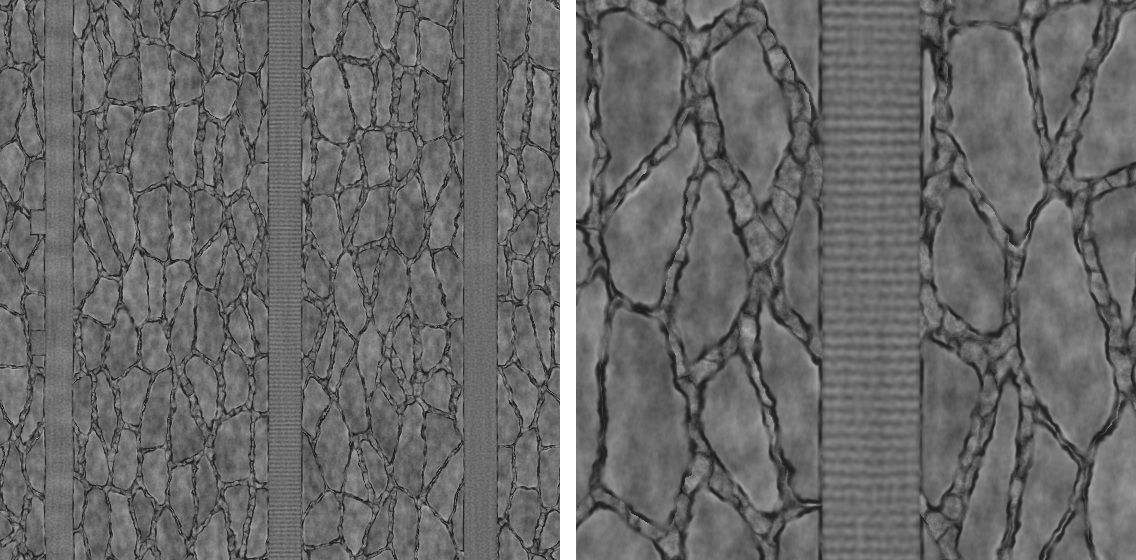
Left, the full canvas; right, a detail of the centre.
This texture map is drawn by a three.js fragment shader. Its source:

```glsl
varying vec2 vUv;

vec2 hash2(vec2 p) {
  vec2 q = vec2(dot(p, vec2(127.1, 311.7)), dot(p, vec2(269.5, 183.3)));
  return fract(sin(q) * 43758.5);
}

// Gradient noise that wraps at the canvas edges
float gradientCorner(vec2 cell, vec2 offset, vec2 frequency) {
  float angle = 6.2832 * hash2(mod(cell, frequency) + 17.0).x;
  return dot(vec2(cos(angle), sin(angle)), offset);
}

float gradientNoise(vec2 uv, vec2 frequency) {
  vec2 p = uv * frequency;
  vec2 i = floor(p);
  vec2 f = p - i;
  vec2 u = f * f * f * (f * (f * 6.0 - 15.0) + 10.0);
  vec2 e = vec2(1.0, 0.0);
  float low = mix(gradientCorner(i, f, frequency), gradientCorner(i + e, f - e, frequency), u.x);
  float high = mix(gradientCorner(i + e.yx, f - e.yx, frequency), gradientCorner(i + 1.0, f - 1.0, frequency), u.x);
  return mix(low, high, u.y);
}

float fbm(vec2 uv, vec2 frequency) {
  float sum = 0.0;
  float amplitude = 0.6;
  for (int i = 0; i < 4; i++) {
    sum += amplitude * gradientNoise(uv, frequency);
    frequency *= 2.0;
    amplitude *= 0.6;
  }
  return sum;
}

// Wrapping Voronoi: xy = offset from centre, z = rounded edge distance, w = random id
vec4 stoneCell(vec2 uv, vec2 grid, float rounding) {
  vec2 p = uv * grid;
  vec2 base = floor(p);
  vec2 nearest = vec2(0.0);
  vec2 nearestId = vec2(0.0);
  float best = 100.0;
  for (int j = -1; j <= 1; j++) {
    for (int i = -1; i <= 1; i++) {
      vec2 id = base + vec2(float(i), float(j));
      vec2 r = id + 0.05 + 0.9 * hash2(mod(id, grid)) - p;
      float d = dot(r, r);
      if (d < best) { best = d; nearest = r; nearestId = id; }
    }
  }
  float closeness = 0.0;
  for (int j = -2; j <= 2; j++) {
    for (int i = -2; i <= 2; i++) {
      vec2 id = base + vec2(float(i), float(j));
      vec2 r = id + 0.05 + 0.9 * hash2(mod(id, grid)) - p;
      vec2 gap = r - nearest;
      if (dot(gap, gap) > 0.0001) {
        float d = dot(0.5 * (r + nearest), gap) / length(gap * grid);
        closeness += exp2(-d / rounding);
      }
    }
  }
  float edge = -rounding * log2(closeness);
  return vec4(-nearest / grid, edge, hash2(mod(nearestId, grid) + 5.0).y);
}

float insideStrip(float x, float left, float right) {
  return min(x - left, right - x);
}

float insideBox(vec2 p, vec2 center, vec2 halfSize) {
  vec2 d = halfSize - abs(p - center);
  return min(d.x, d.y);
}

// Small chips packed between the stones
float rubbleTone(vec2 uv, vec2 warped) {
  vec4 chip = stoneCell(warped, vec2(64.0, 44.0), 0.001);
  float tone = 0.44 + 0.12 * (chip.w - 0.5) + 0.32 * fbm(uv, vec2(130.0, 110.0));
  return tone - 0.17 * (1.0 - smoothstep(0.0, 0.0022, chip.z));
}

// Tilted, creased face of one stone; depth is the distance in from its outline
float stoneTone(vec2 uv, vec4 stone, float depth) {
  float angle = 6.2832 * fract(stone.w * 37.0);
  vec2 tilt = vec2(cos(angle), 0.5 * sin(angle));
  float crease = abs(gradientNoise(uv + 0.3 * stone.w, vec2(34.0, 20.0)));
  float tone = 0.435 + 0.07 * (stone.w - 0.5) + 1.3 * dot(stone.xy, tilt);
  tone += 0.16 * (crease - 0.2) + 0.2 * fbm(uv + stone.w, vec2(70.0, 50.0));
  float rim = 1.0 - smoothstep(0.001, 0.006, depth);
  return tone + rim * (0.06 + 0.25 * gradientNoise(uv, vec2(45.0, 28.0)));
}

float wallTone(vec2 uv, float beamGap) {
  vec2 bend = vec2(gradientNoise(uv, vec2(5.0)), gradientNoise(uv + 0.37, vec2(5.0)));
  vec2 chipping = vec2(fbm(uv, vec2(30.0)), fbm(uv + 0.53, vec2(30.0)));
  vec2 warped = uv + 0.028 * bend + 0.009 * chipping;
  vec4 stone = stoneCell(warped, vec2(20.0, 9.0), 0.0022);
  float spread = fract(stone.w * 91.0);
  float margin = 0.0005 + 0.009 * spread * spread;
  float depth = min(stone.z - margin, beamGap - 0.001);
  float tone = mix(rubbleTone(uv, warped), stoneTone(uv, stone, depth), smoothstep(-0.001, 0.001, depth));
  float broken = smoothstep(-0.3, 0.25, gradientNoise(uv, vec2(90.0, 70.0)));
  float crack = 1.0 - smoothstep(0.0003, 0.0026, abs(depth));
  return mix(tone, 0.1, crack * (0.25 + 0.65 * broken));
}

void main() {
  vec2 uv = vUv;
  float grain = gradientNoise(uv, vec2(230.0, 250.0));
  float streak = gradientNoise(uv, vec2(160.0, 6.0));
  float wobble = 0.004 * gradientNoise(uv, vec2(2.0, 9.0));

  // Uprights and two blocks beside the timber
  float timber = insideStrip(uv.x + wobble, 0.081, 0.130);
  float ribbed = insideStrip(uv.x, 0.480, 0.538);
  float rail = insideStrip(uv.x + 0.4 * wobble, 0.829, 0.887);
  float block = -1.0;
  for (int i = 0; i < 2; i++) {
    block = max(block, insideBox(uv, vec2(0.069, 0.388 + 0.215 * float(i)), vec2(0.013, 0.021)));
  }
  float beam = max(max(timber, block), max(ribbed, rail));

  // Surface of each upright
  float plain = 0.425 + 0.05 * streak + 0.05 * grain;
  float timberTone = plain + 0.02 + 0.09 * gradientNoise(uv, vec2(8.0, 26.0)) + 0.07 * fbm(uv, vec2(30.0, 60.0));
  float ribs = sin(6.2832 * 132.0 * uv.y + 0.8 * gradientNoise(uv, vec2(20.0, 12.0)));
  float ribTone = plain + ribs * (0.045 + 0.05 * gradientNoise(uv, vec2(12.0, 40.0)));
  float railTone = plain - 0.005 + 0.03 * (1.0 - smoothstep(0.015, 0.025, abs(uv.y - 0.55)));
  float beamTone = ribbed > 0.0 ? ribTone : (rail > 0.0 ? railTone : timberTone);
  beamTone -= 0.07 * (1.0 - smoothstep(0.0, 0.003, beam));

  float tone = mix(wallTone(uv, -beam), beamTone, smoothstep(-0.001, 0.001, beam));
  gl_FragColor = vec4(vec3(clamp(tone + 0.03 * grain, 0.06, 0.8)), 1.0);
}
```
